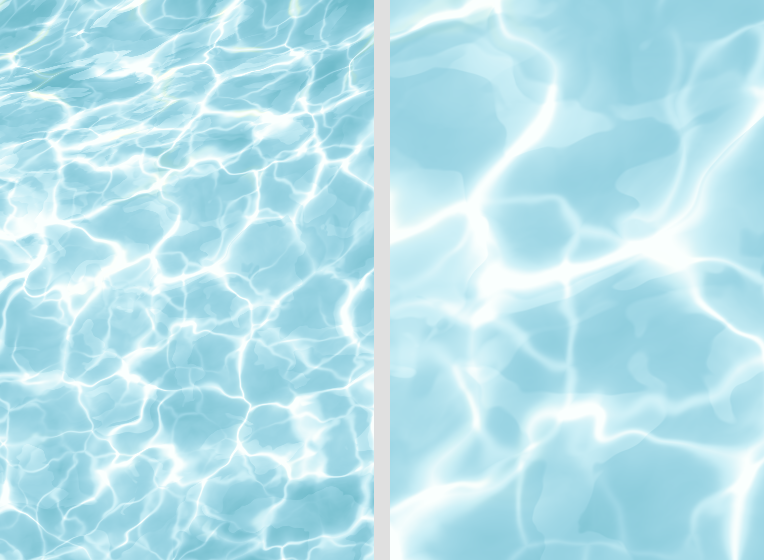
Left, the full canvas; right, a detail of the centre.
A Shadertoy shader for this texture:

```glsl
// Sunlit pool water: a warped web of white caustic lines over pale turquoise.

vec2 hash22(vec2 p) {
    vec3 h = fract(p.xyx * vec3(0.1031, 0.1030, 0.0973));
    h += dot(h, h.yzx + 33.33);
    return fract((h.xx + h.yz) * h.zy);
}

float noise(vec2 p) {
    vec2 cell = floor(p), f = fract(p);
    f = f * f * (3.0 - 2.0 * f);
    float low = mix(hash22(cell).x, hash22(cell + vec2(1, 0)).x, f.x);
    float high = mix(hash22(cell + vec2(0, 1)).x, hash22(cell + vec2(1, 1)).x, f.x);
    return mix(low, high, f.y);
}

float fbm(vec2 p) {
    float sum = 0.0, amp = 0.533;
    for (int i = 0; i < 4; i++) {
        sum += amp * noise(p);
        p = mat2(1.6, 1.2, -1.2, 1.6) * p + 7.3;
        amp *= 0.5;
    }
    return sum;
}

vec2 warp(vec2 p) {
    vec2 swell = vec2(noise(p * 1.1 + 3.7), noise(p * 1.1 + 41.2)) - 0.5;
    vec2 ripple = vec2(noise(p * 2.7 + 11.0), noise(p * 2.7 + 67.5)) - 0.5;
    vec2 kink = vec2(noise(p * 6.5 + 29.0), noise(p * 6.5 + 93.1)) - 0.5;
    return p + 0.65 * swell + 0.28 * ripple + 0.09 * kink;
}

// x: gap between the two nearest sites (zero on lines)
// y: gap between first and third (zero on junctions)
vec2 cellGaps(vec2 p) {
    vec2 cell = floor(p);
    vec3 nearest = vec3(9.0);
    for (int y = -2; y <= 2; y++)
    for (int x = -2; x <= 2; x++) {
        vec2 site = cell + vec2(x, y);
        float d = length(site + hash22(site) - p);
        if (d < nearest.x) nearest = vec3(d, nearest.xy);
        else if (d < nearest.y) nearest = vec3(nearest.x, d, nearest.y);
        else nearest.z = min(nearest.z, d);
    }
    return nearest.yz - nearest.x;
}

float line(float gap, float width) {
    return exp(-gap * gap / (width * width));
}

vec3 waterRamp(float t) {
    vec3 c = mix(vec3(0.43, 0.73, 0.79), vec3(0.60, 0.83, 0.89), smoothstep(-0.1, 0.34, t));
    c = mix(c, vec3(0.79, 0.935, 0.965), smoothstep(0.26, 0.68, t));
    return mix(c, vec3(0.98, 1.0, 0.995), smoothstep(0.6, 1.05, t));
}

void mainImage(out vec4 fragColor, in vec2 fragCoord) {
    vec2 uv = fragCoord / iResolution.xy;
    vec2 p = fragCoord / iResolution.x;

    // Far water is foreshortened and slants up to the right
    float far = smoothstep(0.5, 1.0, uv.y);
    vec2 q = p;
    q.y += 0.4 * far * far - 0.4 * p.x * far - 0.15 * p.x;

    // Broad caustic web with varying width and strength
    vec2 w = warp(q * vec2(5.0, 5.8));
    vec2 gaps = cellGaps(w);
    float width = mix(0.035, 0.17, smoothstep(0.3, 0.8, noise(q * 11.0 + 5.0)));
    float strength = mix(0.3, 1.0, smoothstep(0.2, 0.65, noise(q * 8.0 + 23.0)));
    float core = line(gaps.x, width) * strength;
    float halo = exp(-4.0 * gaps.x);
    float junction = exp(-8.0 * gaps.y);

    // Finer, fainter web
    vec2 fineGaps = cellGaps(warp(q * vec2(7.2, 8.4) + 31.0));
    float fineMask = smoothstep(0.2, 0.65, noise(q * 6.0 + 50.0));
    float fine = fineMask * (0.75 * line(fineGaps.x, 0.075) + 0.35 * exp(-4.5 * fineGaps.x));

    // Crisp translucent sheets of light, strongest beside the lines
    float sheet = smoothstep(0.53, 0.565, fbm(w * vec2(1.2, 1.6) + 80.0));
    sheet *= exp(-1.8 * gaps.x);
    float shard = smoothstep(0.57, 0.60, fbm(warp(q * vec2(8.0, 11.0) + 5.0)));

    // Slanted glints on the far surface
    float glint = smoothstep(0.58, 0.64, fbm(warp(q * vec2(7.0, 17.0)) + 12.0));
    glint *= far * smoothstep(1.0, 0.2, uv.x);

    // Ambient light, brightest left of the middle
    float glow = exp(-3.5 * dot(uv - vec2(0.4, 0.43), uv - vec2(0.4, 0.43)));
    float light = 0.05 + 0.17 * glow - 0.07 * far;
    light += 0.55 * (fbm(q * 6.0 + 9.0) - 0.5);
    light += 0.12 * (fbm(warp(q * 12.0) * vec2(2.0, 3.2)) - 0.5);
    light += 0.25 * halo + 0.42 * core + 0.26 * junction;
    light += 0.32 * fine + 0.2 * sheet + 0.12 * shard + 0.38 * glint;

    // Faint warm fringe where far light splits
    vec3 color = waterRamp(light);
    float fringe = line(gaps.x - 0.1, 0.05) * smoothstep(0.6, 0.8, noise(q * 9.0 + 70.0));
    color += vec3(0.05, 0.015, -0.07) * fringe * (0.1 + 0.9 * far);
    fragColor = vec4(clamp(color, 0.0, 1.0), 1.0);
}
```
